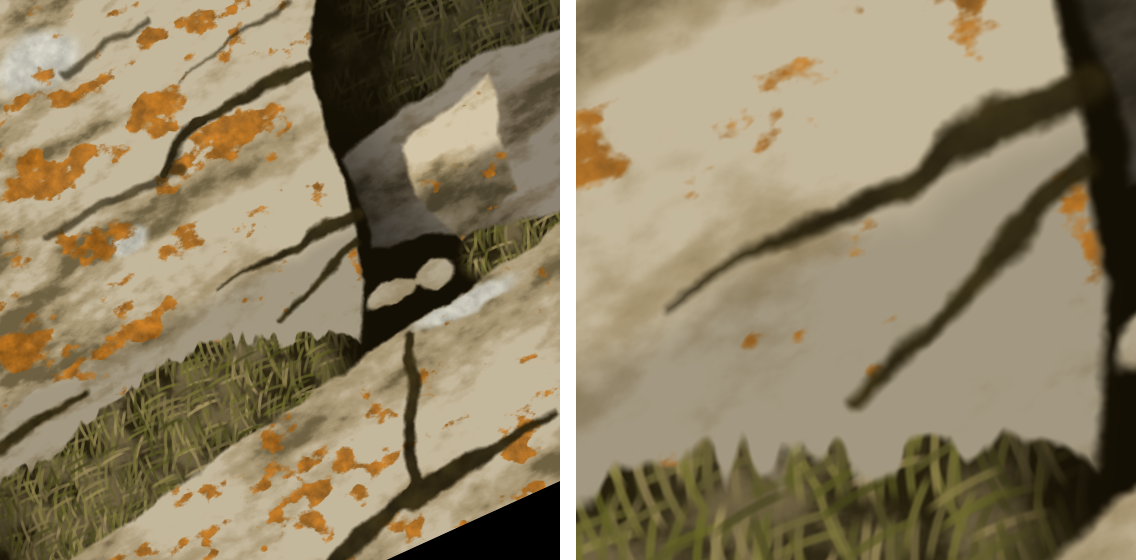
Left: the whole. Right: its middle third, enlarged.
Write a WebGL 1 fragment shader that draws this texture.

```glsl
precision highp float;
uniform vec2 u_resolution;

const vec3 PALE = vec3(0.77, 0.72, 0.61);
const vec3 STONE = vec3(0.66, 0.59, 0.45);
const vec3 SHADE = vec3(0.43, 0.38, 0.26);
const vec3 SHADOW = vec3(0.08, 0.06, 0.015);
const vec3 SOIL = vec3(0.24, 0.2, 0.08);
const vec3 STRAW = vec3(0.68, 0.6, 0.4);
const vec3 GREEN = vec3(0.4, 0.4, 0.14);
const vec3 LICHEN = vec3(0.66, 0.39, 0.08);
const vec3 CHALK = vec3(0.8, 0.8, 0.76);

float hash(vec2 p) {
  vec3 q = fract(vec3(p.xyx) * 0.1031);
  q += dot(q, q.yzx + 33.33);
  return fract((q.x + q.y) * q.z);
}

float noise(vec2 p) {
  vec2 i = floor(p), f = fract(p), e = vec2(1, 0);
  f = f * f * (3.0 - 2.0 * f);
  return mix(mix(hash(i), hash(i + e), f.x), mix(hash(i + e.yx), hash(i + e.xx), f.x), f.y);
}

float fbm(vec2 p) {
  float sum = 0.0, amp = 0.52;
  for (int i = 0; i < 5; i++) {
    sum += amp * noise(p);
    p = mat2(1.6, 1.2, -1.2, 1.6) * p + 11.3;
    amp *= 0.5;
  }
  return sum;
}

// Axes along and across the tilted rock layers
vec2 bedding(vec2 p) { return vec2(dot(p, vec2(0.88, 0.47)), dot(p, vec2(-0.47, 0.88))); }

float fill(float d) { return smoothstep(-0.005, 0.005, d); }

// Signed distance, positive to the left of the line s.xy -> s.zw
float side(vec2 p, vec4 s) {
  vec2 d = normalize(s.zw - s.xy);
  return dot(p - s.xy, vec2(-d.y, d.x));
}

// Soft ellipse: centre e.xy, radii e.zw
float blob(vec2 p, vec4 e) { return max(0.0, 1.0 - length(bedding(p - e.xy) / e.zw)); }

// Crack from s.xy to s.zw, tapering between two half widths
float crack(vec2 p, vec4 s, float w0, float w1) {
  vec2 d = s.zw - s.xy;
  float h = clamp(dot(p - s.xy, d) / dot(d, d), 0.0, 1.0);
  return fill(mix(w0, w1, h) - length(p - s.xy - d * h));
}

vec3 rock(vec2 p, float rough) {
  vec2 q = bedding(p), r = q * vec2(13, 26);
  float relief = fbm(r) - fbm(r + vec2(0.15, -0.4));
  float tone = fbm(q * vec2(5, 12)) + 0.05 - 0.15 * rough + relief * (0.2 + 0.55 * rough);
  tone += 0.22 * fbm(q * vec2(55, 80));
  vec3 c = mix(SHADE, STONE, smoothstep(0.24, 0.5, tone));
  return mix(c, PALE, smoothstep(0.46, 0.72, tone));
}

// Layers of short bent blades at varied angles
vec3 grass(vec2 p) {
  vec3 c = mix(SOIL * 0.6, SHADE, smoothstep(0.3, 0.75, fbm(p * 24.0)));
  for (int i = 0; i < 7; i++) {
    float k = float(i), a = 0.1 + 2.2 * hash(vec2(k, 4));
    vec2 q = mat2(cos(a), -sin(a), sin(a), cos(a)) * p * vec2(17, 75) + k * 17.0;
    vec2 id = floor(q), f = fract(q) - 0.5;
    float r = hash(id);
    f.y += (r - 0.7) * 0.5 + f.x * f.x * 0.8;
    float blade = smoothstep(0.32, 0.08, abs(f.y)) * smoothstep(0.5, 0.25, abs(f.x)) * step(0.5, r);
    vec3 tint = mix(GREEN, STRAW, hash(id + 9.0)) * (0.6 + 0.45 * hash(id + 5.0));
    c = mix(c, tint, blade * 0.75);
  }
  return c;
}

void main() {
  vec2 p = gl_FragCoord.xy / u_resolution;
  vec2 w = p + 0.03 * (vec2(fbm(p * 16.0), fbm(p * 16.0 + 40.0)) - 0.5);
  vec3 blades = grass(p);

  // Shadowed gap with dim turf above and bright turf below
  float dim = smoothstep(0.57, 0.75, w.x + 0.3 * fbm(p * 9.0) - 0.15) * smoothstep(0.75, 0.9, w.y);
  vec3 c = mix(SHADOW, blades * 0.62, dim);
  float turf = smoothstep(0.66, 0.56, w.x) * smoothstep(-0.1, 0.16, w.x + w.y * 0.5) * step(p.y, 0.5);
  turf = max(turf, smoothstep(0.0, 0.3, blob(w, vec4(0.94, 0.59, 0.15, 0.07))));
  c = mix(c, blades, turf);

  // Grey boulder, pointed stone and pebbles
  float boulder = min(side(w, vec4(0.61, 0.72, 0.67, 0.56)), side(w, vec4(0.67, 0.56, 1, 0.62)));
  boulder = min(boulder, side(w, vec4(1, 0.94, 0.85, 0.895)));
  boulder = min(boulder, side(w, vec4(0.85, 0.895, 0.61, 0.72)));
  float sun = smoothstep(1.2, 1.6, p.x + p.y);
  c = mix(c, rock(p + 2.0, 0.8) * vec3(0.72, 0.72, 0.75) * mix(0.45, 1.0, sun), fill(boulder));
  float stone = min(side(w, vec4(0.72, 0.745, 0.745, 0.65)), side(w, vec4(0.745, 0.65, 0.82, 0.57)));
  stone = min(stone, min(side(w, vec4(0.82, 0.57, 0.91, 0.65)), side(w, vec4(0.91, 0.7, 0.875, 0.86))));
  stone = fill(min(stone, side(w, vec4(0.875, 0.86, 0.72, 0.745))));
  float facet = smoothstep(-0.02, 0.02, side(w, vec4(0.76, 0.66, 0.9, 0.74)));
  c = mix(c, rock(p + 5.0, 0.6) * mix(0.68, 1.08, facet), stone);
  float pebbles = blob(w, vec4(0.7, 0.475, 0.055, 0.022)) + blob(w, vec4(0.775, 0.51, 0.04, 0.026));
  c = mix(c, rock(p + 8.0, 0.3) * 0.9, smoothstep(0.0, 0.25, pebbles));

  // Large left slab and the lower slab
  float leftEdge = 0.56 + 0.088 * smoothstep(0.9, 0.5, w.y) - w.x;
  float leftBase = w.y - 0.15 - 0.26 * smoothstep(-0.05, 0.42, w.x) + 0.03 * noise(p * vec2(90, 30));
  float left = fill(min(leftEdge, leftBase));
  float lower = fill(0.69 * (w.x - 0.13) - w.y);
  float foot = smoothstep(0.01, -0.03, side(w, vec4(0.2, 0.39, 0.635, 0.61)));
  c = mix(c, rock(p, smoothstep(0.5, 0.1, p.x)) * (1.0 - 0.17 * foot), left);
  c = mix(c, rock(p + 3.0, 0.25), lower);

  // Chalky patches
  float chalk = blob(w, vec4(0.07, 0.89, 0.12, 0.075)) + blob(w, vec4(0.235, 0.57, 0.045, 0.03));
  chalk += blob(w, vec4(0.83, 0.46, 0.15, 0.028));
  chalk = smoothstep(0.1, 0.5, chalk) * max(left, lower);
  c = mix(c, CHALK * (0.75 + 0.45 * fbm(p * 45.0)), chalk * 0.85);

  // Clustered orange lichen
  float cluster = blob(p, vec4(0.32, 0.96, 0.13, 0.05)) + blob(p, vec4(0.28, 0.8, 0.07, 0.06));
  cluster += blob(p, vec4(0.42, 0.76, 0.15, 0.06)) + blob(p, vec4(0.05, 0.38, 0.09, 0.07));
  cluster += blob(p, vec4(0.08, 0.69, 0.11, 0.06)) + blob(p, vec4(0.16, 0.57, 0.13, 0.07));
  cluster += blob(p, vec4(0.24, 0.42, 0.1, 0.05)) + blob(p, vec4(0.55, 0.12, 0.18, 0.07));
  cluster += blob(p, vec4(0.92, 0.2, 0.08, 0.05));
  float spots = smoothstep(0.67, 0.77, fbm(bedding(p) * vec2(21, 30) + 5.0) + 0.42 * cluster);
  c = mix(c, LICHEN * (0.65 + 0.7 * fbm(p * 60.0)), spots * 0.85 * max(max(left, lower), stone));

  // Cracks, faint ones first
  float gap = crack(w, vec4(0.08, 0.58, 0.32, 0.7), 0.006, 0.01);
  gap += crack(w, vec4(0.12, 0.87, 0.26, 0.96), 0.007, 0.004);
  gap += crack(w, vec4(0.32, 0.86, 0.51, 0.99), 0.001, 0.005);
  gap = 0.7 * min(gap, 1.0) + crack(w, vec4(0.385, 0.486, 0.635, 0.615), 0.001, 0.014);
  gap += crack(w, vec4(0.5, 0.43, 0.64, 0.565), 0.004, 0.009);
  gap += crack(w, vec4(0.35, 0.785, 0.555, 0.885), 0.008, 0.012);
  gap += crack(w, vec4(0.29, 0.69, 0.35, 0.785), 0.006, 0.01);
  gap += crack(w, vec4(0, 0.205, 0.145, 0.295), 0.01, 0.006);
  gap += crack(w, vec4(0.73, 0.395, 0.74, 0.12), 0.009, 0.012);
  gap += crack(w, vec4(0.74, 0.12, 0.6, 0), 0.012, 0.016);
  gap += crack(w, vec4(0.74, 0.11, 1, 0.27), 0.022, 0.004);
  c = mix(c, mix(SHADOW, SOIL, fbm(p * 30.0)), min(gap, 1.0) * 0.94);

  // Black corner beyond the slanted border
  c *= smoothstep(-0.001, 0.001, side(p, vec4(0.69, 0, 1, 0.141)));
  gl_FragColor = vec4(c, 1);
}
```
